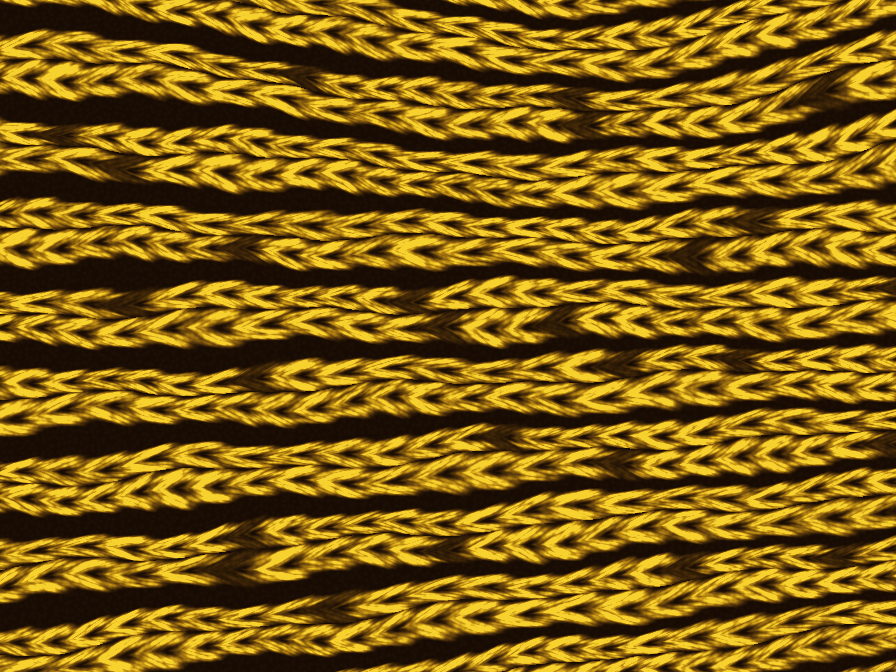
This texture is drawn by a Shadertoy shader. Its source:

```glsl
// Ribbed yellow knit: sagging horizontal ribs, each of two rows of chevron stitches.

const float TAU = 6.2831853;
const float RIBS = 7.9;            // ribs down the canvas
const float STITCHES = 21.0;       // stitches across the canvas
const float LEVEL_LINE = 0.59;     // height at which the ribs run level
const float FOLD = 0.25;           // how far the ribs bend
const float GAP_LEFT = 1.28;       // rib squeeze, opens dark gaps
const float GAP_RIGHT = 1.03;
const float ARM_SLANT = 0.85;      // lean of the stitch arms
const float DROP_CHANCE = 0.045;   // share of sunken stitches
const vec2 FIBRE_SCALE = vec2(5.0, 2.2);
const float FUZZ_SCALE = 120.0;

const vec3 YARN_RAMP[6] = vec3[6](
    vec3(0.09, 0.045, 0.015), vec3(0.26, 0.16, 0.03), vec3(0.42, 0.28, 0.05),
    vec3(0.62, 0.44, 0.06), vec3(0.80, 0.61, 0.09), vec3(0.97, 0.82, 0.18));

float hash(vec2 p) {
    vec3 q = fract(p.xyx * vec3(0.1031, 0.1030, 0.0973));
    q += dot(q, q.yzx + 33.33);
    return fract((q.x + q.y) * q.z);
}

// Distance to the nearest scattered cell point
float cellular(vec2 p) {
    vec2 cell = floor(p);
    float nearest = 2.0;
    for (int j = -1; j <= 1; j++) {
        for (int i = -1; i <= 1; i++) {
            vec2 c = cell + vec2(i, j);
            vec2 point = c + vec2(hash(c), hash(c + 71.7));
            nearest = min(nearest, distance(p, point));
        }
    }
    return nearest;
}

// Height in ribs after unbending the cloth; whole numbers lie in the gaps
float ribHeight(vec2 uv) {
    float rise = uv.y - LEVEL_LINE;
    float sag = sin(0.5 * TAU * pow(uv.x, 1.6));
    float bend = rise > 0.0 ? sag : uv.x;
    float ripple = 0.05 * sin(uv.x * 17.0 + uv.y * 23.0)
                 + 0.03 * sin(uv.x * 41.0 - uv.y * 31.0);
    return RIBS * rise / (1.0 - FOLD * bend) + ripple;
}

// Brightness of one row of stitches; w runs from -1 to 1 across it
float stitchRow(float s, float w, float row) {
    float side = abs(w);
    float along = s - ARM_SLANT * side;
    float strand = 0.5 + 0.5 * cos(TAU * along);
    vec2 stitch = vec2(floor(along + 0.5), row);

    // Holes between the arms, ropes beside them, scalloped outer edge
    float rope = smoothstep(0.08, 0.5, side);
    float cover = mix(0.85 * strand, 0.64 + 0.36 * strand, rope);
    cover *= 1.0 - smoothstep(0.68, 1.08, side + 0.2 * (1.0 - strand));

    // Uneven and sunken stitches
    cover *= 1.0 + 0.4 * strand * (hash(stitch + 13.0) - 0.5);
    float sunken = step(hash(stitch + 47.0), DROP_CHANCE);
    cover *= 1.0 - 0.85 * sunken * smoothstep(0.0, 0.5, strand);

    // Fibres follow the arms
    vec2 fibreAt = vec2(along, w + row * 5.3) * FIBRE_SCALE;
    float fibre = 1.0 - cellular(fibreAt);
    return cover * (0.4 + 1.2 * fibre) * (1.0 + 0.08 * w);
}

vec3 yarnColor(float light) {
    float level = clamp(light, 0.0, 1.0) * 5.0;
    int i = min(int(level), 4);
    return mix(YARN_RAMP[i], YARN_RAMP[i + 1], level - float(i));
}

void mainImage(out vec4 fragColor, in vec2 fragCoord) {
    vec2 uv = fragCoord / iResolution.xy;
    vec2 p = fragCoord / iResolution.y;

    // Rib and position within it
    float height = ribHeight(uv);
    float rib = floor(height);
    float squeeze = mix(GAP_LEFT, GAP_RIGHT, smoothstep(0.0, 0.8, uv.x));
    float q = (height - rib - 0.5) * squeeze + 0.5;

    // Broad lower row and narrower upper row
    bool upper = q > 0.56;
    float w = upper ? (q - 0.75) / 0.22 : (q - 0.31) / 0.27;
    float row = rib * 2.0 + (upper ? 1.0 : 0.0) + 40.0;
    float s = STITCHES * uv.x + 7.0 * hash(vec2(row, 3.0))
            + 0.35 * sin(uv.x * 9.0 + row * 2.0);

    float light = stitchRow(s, w, row);
    float fuzz = 0.5 - cellular(p * FUZZ_SCALE);
    light += fuzz * (0.06 + 0.25 * light);
    fragColor = vec4(yarnColor(light), 1.0);
}
```
